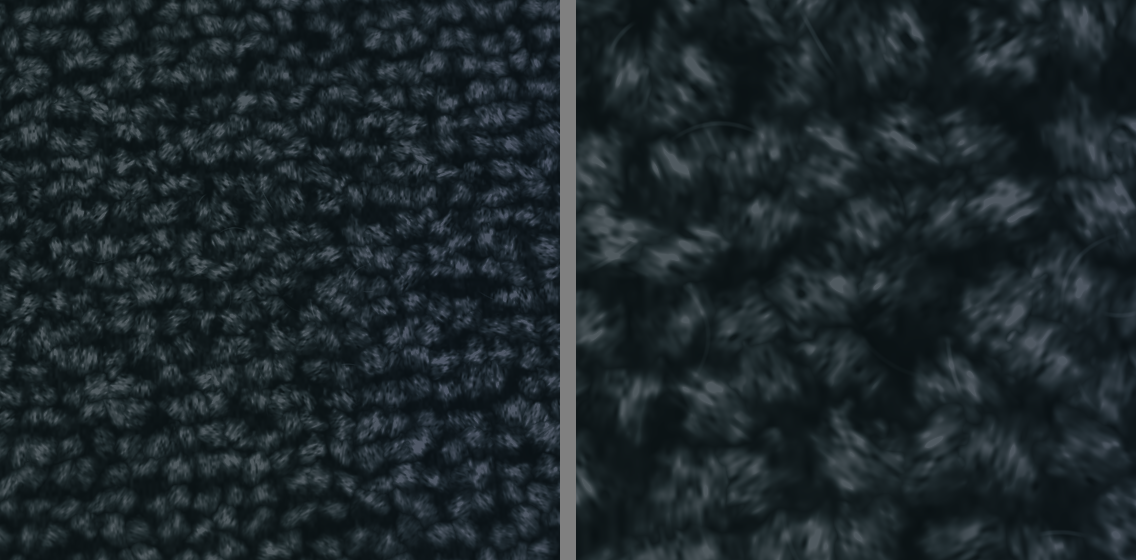
Left, the full canvas; right, a detail of the centre.
Reproduce this texture procedurally as a WebGL 1 fragment shader.

```glsl
precision highp float;
// Dark blue-green woven cloth with fuzzy knots, sharpest across the middle.
uniform vec2 u_resolution;

const vec3 GAP = vec3(0.040, 0.070, 0.078);
const vec3 YARN = vec3(0.132, 0.180, 0.192);
const vec3 SHEEN = vec3(0.285, 0.325, 0.343);
const vec3 BLUE_TINT = vec3(0.97, 0.96, 1.09);
const int HAIRS = 22;

vec2 hash2(vec2 p) {
  vec3 q = fract(p.xyx * vec3(0.1031, 0.1030, 0.0973));
  q += dot(q, q.yzx + 33.33);
  return fract((q.xx + q.yz) * q.zy);
}

float noise(vec2 p) {
  vec2 cell = floor(p);
  vec2 f = fract(p);
  f = f * f * (3.0 - 2.0 * f);
  float low = mix(hash2(cell).x, hash2(cell + vec2(1.0, 0.0)).x, f.x);
  float high = mix(hash2(cell + vec2(0.0, 1.0)).x, hash2(cell + 1.0).x, f.x);
  return mix(low, high, f.y);
}

vec2 noise2(vec2 p) {
  return vec2(noise(p), noise(p + vec2(37.2, 91.7))) - 0.5;
}

vec2 rotate(vec2 p, float angle) {
  float c = cos(angle);
  float s = sin(angle);
  return vec2(c * p.x - s * p.y, s * p.x + c * p.y);
}

// Canvas to weave cells: rows climb to the right and tighten toward the top.
vec2 weaveSpace(vec2 uv) {
  float columns = 19.5 + 3.0 * uv.y;
  float row = 18.0 * uv.y + 2.0 * uv.y * uv.y - 1.7 * uv.x * (1.0 - 0.4 * uv.y);
  return vec2((uv.x - 0.5) * columns + 1.2 * uv.y, row) + 40.0;
}

// Fine strands, 0 to 1, running along the given angle from upright.
float strands(vec2 thread, float angle, vec2 id) {
  vec2 q = rotate(thread, angle);
  return 0.55 * noise(q * vec2(9.0, 4.0) + id * 7.3)
       + 0.45 * noise(q * vec2(15.0, 8.0) + id * 3.7);
}

// Brightness of one knot, lit from above and combed by its strands.
float knot(vec2 offset, vec2 thread, vec2 id, float focus) {
  vec2 rnd = hash2(id + 17.0);
  vec2 shape = hash2(id + 71.0);
  vec2 local = rotate(offset, (rnd.x - 0.5) * 1.3);
  vec2 radii = vec2(0.62 + 0.20 * shape.x, 0.50 + 0.16 * shape.y);
  float body = 1.0 - smoothstep(0.0, 1.0, length(local / radii));
  float light = clamp(0.80 + 0.7 * offset.y, 0.3, 1.15);
  float fibre = strands(thread, (rnd.y - 0.5) * 2.6, id);
  float comb = max(0.08, 1.0 + mix(1.5, 2.5, focus) * (fibre - 0.5));
  float glint = smoothstep(0.68, 0.86, fibre) * focus * 0.5;
  return body * light * (0.76 + 0.32 * shape.x) * (comb + glint);
}

// Brightest knot among the neighbouring cells, staggered row by row.
float weave(vec2 p, vec2 thread, float focus) {
  vec2 base = floor(p);
  float shade = 0.0;
  for (int j = -1; j <= 1; j++) {
    for (int i = -1; i <= 1; i++) {
      vec2 id = base + vec2(float(i), float(j));
      vec2 center = id + 0.5 + (hash2(id) - 0.5) * vec2(0.55, 0.42);
      center.x += 0.3 * (mod(id.y, 2.0) - 0.5);
      shade = max(shade, knot(p - center, thread, id, focus));
    }
  }
  return shade;
}

// Faint curved stray hair; seed sets its place, direction and bend.
float hair(vec2 uv, float seed) {
  vec2 spread = hash2(vec2(seed, 3.0)) + hash2(vec2(seed, 8.0)) - 1.0;
  vec2 form = hash2(vec2(seed, 15.0));
  vec2 p = rotate(uv - 0.53 - spread * vec2(0.42, 0.36), form.x * 6.283);
  p.y += (form.y - 0.5) * 30.0 * p.x * p.x;
  float reach = 0.012 + 0.022 * form.y;
  float line = 1.0 - smoothstep(0.0004, 0.0020, abs(p.y));
  return line * (1.0 - smoothstep(0.4 * reach, reach, abs(p.x)));
}

vec3 clothColor(float shade) {
  vec3 color = mix(GAP, YARN, clamp(shade / 0.45, 0.0, 1.0));
  return mix(color, SHEEN, clamp((shade - 0.45) / 0.6, 0.0, 1.2));
}

void main() {
  vec2 uv = gl_FragCoord.xy / u_resolution;
  float focus = 1.0 - smoothstep(0.12, 0.55, abs(uv.y - 0.52 + 0.1 * (uv.x - 0.5)));

  // Uneven yarn bends the grid; fine fuzz frays the knot edges.
  vec2 thread = weaveSpace(uv);
  vec2 p = thread + 0.45 * noise2(thread * 0.6) + 0.36 * noise2(thread * 2.3);
  p += 0.24 * mix(0.4, 1.0, focus) * noise2(thread * 6.0);

  // Knots with shaded clumps, over dim threads that fill the gaps.
  float shade = weave(p, thread, focus) * (0.92 + 0.16 * noise(uv * 5.0 + 9.0));
  shade *= 0.72 + 0.60 * noise(thread * 3.4 + 11.0);
  shade += 0.22 * noise(thread * vec2(9.0, 5.0)) * noise(p * 1.8 + 5.0);

  for (int i = 0; i < HAIRS; i++) {
    float seed = float(i) * 5.0 + 2.0;
    shade += 0.32 * hair(uv, seed) * hash2(vec2(seed, 29.0)).x;
  }

  float blue = smoothstep(0.3, 1.05, uv.x + 0.4 * (noise(uv * 4.0) - 0.5));
  gl_FragColor = vec4(clothColor(shade) * mix(vec3(1.0), BLUE_TINT, blue), 1.0);
}
```
